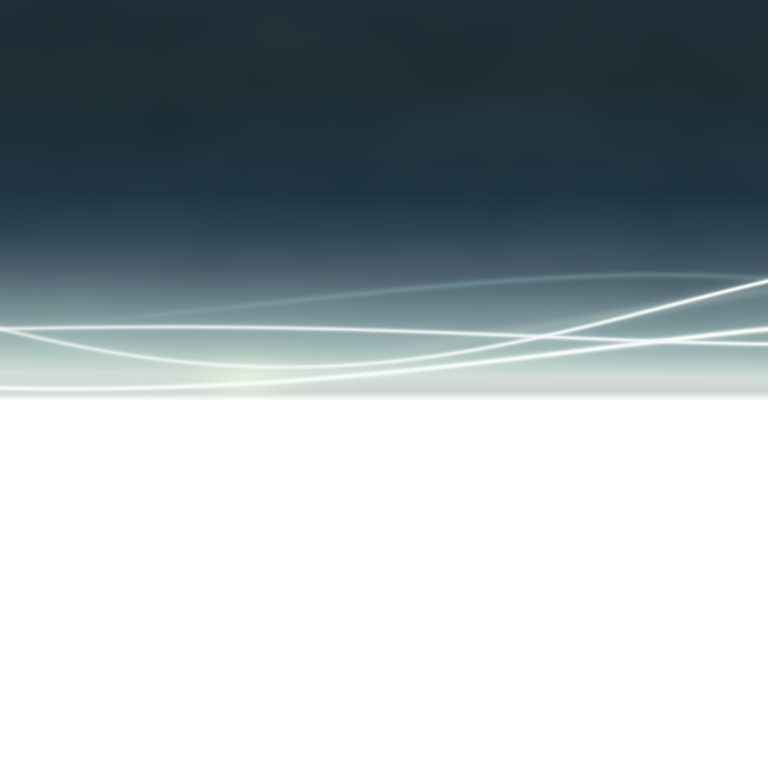
This background is drawn by a Shadertoy shader. Its source:

```glsl
const float HORIZON_TOP = 0.491;
const float HORIZON_BOTTOM = 0.476;
const float LINE_WIDTH = 0.0030;
const float SKY_TILT = 0.014;
const float MIST_AMOUNT = 0.022;
const vec2 GLOW_CENTER = vec2(0.320, 0.505);
const vec2 GLOW_SIZE = vec2(0.055, 0.024);
const vec3 GLOW_COLOR = vec3(0.90, 0.98, 0.85);
const vec3 RIBBON_COLOR = vec3(0.96, 0.98, 0.97);
const vec3 TEAL_COLOR = vec3(0.44, 0.58, 0.60);
const vec3 VEIL_COLOR = vec3(0.70, 0.79, 0.78);
const vec3 PAPER_COLOR = vec3(1.0);

// Sky colours from top to horizon; w is the height of each stop
const int STOP_COUNT = 10;
const vec4 SKY[STOP_COUNT] = vec4[STOP_COUNT](
    vec4(0.125, 0.180, 0.215, 1.000),
    vec4(0.118, 0.180, 0.205, 0.896),
    vec4(0.125, 0.208, 0.262, 0.750),
    vec4(0.180, 0.265, 0.320, 0.700),
    vec4(0.290, 0.370, 0.420, 0.648),
    vec4(0.410, 0.500, 0.530, 0.609),
    vec4(0.530, 0.630, 0.640, 0.570),
    vec4(0.680, 0.770, 0.750, 0.538),
    vec4(0.815, 0.870, 0.840, 0.512),
    vec4(0.805, 0.830, 0.815, 0.490));

// Ribbon paths: polynomial coefficients for powers one to four of x
const vec4 SWOOP = vec4(-0.2479, 0.2138, 0.3321, -0.2360);
const vec4 LEVEL = vec4(0.0227, -0.0374, -0.0586, 0.0536);
const vec4 RISE = vec4(-0.0216, 0.1161, 0.0410, -0.0588);
const vec4 ARCH = vec4(0.0573, 0.1208, -0.0845, -0.0309);
const vec4 VEIL = vec4(0.1700, -0.0060, 0.0, 0.0);

vec2 hashGradient(vec2 cell) {
    vec2 h = vec2(dot(cell, vec2(127.1, 311.7)), dot(cell, vec2(269.5, 183.3)));
    return 2.0 * fract(sin(h) * 43758.5) - 1.0;
}

float gradientNoise(vec2 p) {
    vec2 cell = floor(p), f = fract(p);
    vec2 u = f * f * f * (f * (f * 6.0 - 15.0) + 10.0);
    float a = dot(hashGradient(cell), f);
    float b = dot(hashGradient(cell + vec2(1, 0)), f - vec2(1, 0));
    float c = dot(hashGradient(cell + vec2(0, 1)), f - vec2(0, 1));
    float d = dot(hashGradient(cell + vec2(1, 1)), f - vec2(1, 1));
    return mix(mix(a, b, u.x), mix(c, d, u.x), u.y);
}

vec3 skyColor(float height) {
    vec3 color = SKY[0].rgb;
    for (int i = 1; i < STOP_COUNT; i++) {
        float blend = (SKY[i - 1].w - height) / (SKY[i - 1].w - SKY[i].w);
        color = mix(color, SKY[i].rgb, clamp(blend, 0.0, 1.0));
    }
    return color;
}

// Signed height above a ribbon
float above(vec2 p, float start, vec4 path) {
    return p.y - start - dot(path, p.x * vec4(1.0, p.x, p.x * p.x, p.x * p.x * p.x));
}

float bell(float offset, float width) {
    float t = offset / width;
    return exp(-t * t);
}

void mainImage(out vec4 fragColor, in vec2 fragCoord) {
    vec2 p = fragCoord / iResolution.xy;

    // Sky, tilted slightly within the bright band
    float band = smoothstep(0.49, 0.54, p.y) * (1.0 - smoothstep(0.62, 0.72, p.y));
    vec3 color = skyColor(p.y + SKY_TILT * (p.x - 0.4) * band);

    // Soft mist
    float mist = gradientNoise(p * vec2(5.0, 9.0)) + 0.5 * gradientNoise(p * vec2(12.0, 16.0));
    color += MIST_AMOUNT * mist * smoothstep(0.50, 0.60, p.y);

    // Faint ribbons and the shade below them
    float archOffset = above(p, 0.574, ARCH);
    float veilOffset = above(p, 0.458, VEIL);
    float veilFade = smoothstep(0.36, 0.60, p.x);
    float shade = smoothstep(0.0, -0.012, veilOffset) * smoothstep(0.525, 0.555, p.y);
    color = mix(color, TEAL_COLOR, 0.20 * shade * smoothstep(0.45, 0.95, p.x));
    color = mix(color, VEIL_COLOR, 0.30 * veilFade * bell(veilOffset, 0.007));
    float archFade = smoothstep(0.0, 0.25, p.x) * mix(0.65, 0.48, p.x);
    color = mix(color, TEAL_COLOR + 0.08 * (1.0 - p.x), archFade * bell(archOffset, 0.0042));

    // Warm green glow
    vec2 q = (p - GLOW_CENTER) / GLOW_SIZE;
    color = mix(color, GLOW_COLOR, 0.62 * exp(-dot(q, q)));

    // Bright ribbons, each with a soft halo
    vec3 offsets = vec3(above(p, 0.572, SWOOP), above(p, 0.5716, LEVEL), above(p, 0.4948, RISE));
    vec3 strength = vec3(mix(0.60, 0.92, p.x), mix(0.68, 0.85, p.x), 0.95);
    vec3 width = LINE_WIDTH * vec3(1.0, 0.95, mix(1.0, 1.25, p.x));
    for (int i = 0; i < 3; i++) {
        float light = strength[i] * bell(offsets[i], width[i]);
        light += 0.13 * strength[i] * bell(offsets[i], 3.2 * width[i]);
        color = mix(color, RIBBON_COLOR, min(light, 1.0));
    }

    // Blurred horizon above the blank lower half
    color = mix(PAPER_COLOR, color, smoothstep(HORIZON_BOTTOM, HORIZON_TOP, p.y));
    fragColor = vec4(clamp(color, 0.0, 1.0), 1.0);
}
```
